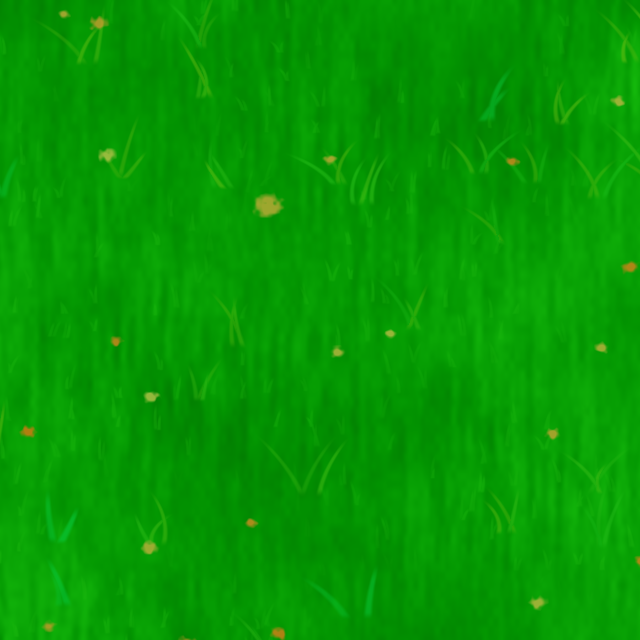
Give the GLSL for this texture, as a WebGL 2 fragment shader.

```glsl
#version 300 es
precision highp float;
// Soft painted meadow: cloudy green turf, upright streaks, thin grass tufts and tiny blossoms.

#define BASE_TONE 0.598
#define CLOUD_SCALE 3.2
#define CLOUD_DEPTH 0.25
#define STREAK_SCALE vec2(85.0, 13.0)
#define STREAK_DEPTH 0.085
#define GRAIN_DEPTH 0.035
#define FINE_CELLS 22.0
#define TUFT_CELLS 9.0
#define LEAF_CELLS 6.0
#define BLOSSOM_CELLS 7.0
#define BLOSSOM_CHANCE 0.32

uniform vec2 u_resolution;
out vec4 fragColor;

float hash(vec2 p) {
    vec3 q = fract(vec3(p.xyx) * 0.1031);
    q += dot(q, q.yzx + 33.33);
    return fract((q.x + q.y) * q.z);
}

float noise(vec2 p) {
    vec2 i = floor(p), f = fract(p);
    f = f * f * (3.0 - 2.0 * f);
    return mix(mix(hash(i), hash(i + vec2(1, 0)), f.x),
               mix(hash(i + vec2(0, 1)), hash(i + vec2(1, 1)), f.x), f.y);
}

float clouds(vec2 p) {
    float sum = 0.0, weight = 0.5;
    for (int i = 0; i < 4; i++) {
        sum += weight * noise(p);
        p = p * 2.03 + 17.3;
        weight *= 0.5;
    }
    return sum / 0.9375;
}

// Curved blades fanning from scattered roots: x = coverage, y = random hue.
vec2 tufts(vec2 p, float cells, float chance, int count, float width, float fan, float seed) {
    vec2 q = p * cells, home = floor(q), best = vec2(0.0);
    for (int y = -1; y <= 1; y++)
    for (int x = -1; x <= 1; x++) {
        vec2 cell = home + vec2(x, y), key = cell + seed;
        if (hash(key) > chance) continue;
        vec2 root = cell + vec2(hash(key + 3.1), 0.6 * hash(key + 7.7));
        for (int k = 0; k < count; k++) {
            vec2 id = key + 11.3 * float(k + 1);
            float tall = mix(0.4, 1.0, hash(id));
            vec2 d = q - root - vec2((hash(id + 1.9) - 0.5) * 0.45 * fan, 0.0);
            float t = d.y / tall;
            float lean = (hash(id + 4.3) - 0.5) * fan;
            float bend = (hash(id + 8.1) - 0.5) * fan * 1.3;
            float slope = (lean + 2.0 * bend * t) / tall;
            float dist = abs(d.x - lean * t - bend * t * t) / sqrt(1.0 + slope * slope);
            float w = width * cells * (1.15 - 0.6 * clamp(t, 0.0, 1.0));
            float ends = smoothstep(0.0, 0.15, t) * (1.0 - smoothstep(0.65, 1.0, t));
            float cover = (1.0 - smoothstep(0.15 * w, w, dist)) * ends;
            cover *= mix(0.45, 1.0, hash(id + 5.7));
            if (cover > best.x) best = vec2(cover, hash(id + 2.2));
        }
    }
    return best;
}

// Small soft flecks: x = coverage, y = random hue.
vec2 blossoms(vec2 p) {
    vec2 q = p * BLOSSOM_CELLS, home = floor(q), best = vec2(0.0);
    for (int y = -1; y <= 1; y++)
    for (int x = -1; x <= 1; x++) {
        vec2 cell = home + vec2(x, y), key = cell + 61.0;
        if (hash(key) > BLOSSOM_CHANCE) continue;
        vec2 d = q - cell - vec2(hash(key + 2.3), hash(key + 5.9));
        float size = mix(0.06, 0.09, hash(key + 9.1));
        size *= 1.0 + 0.9 * step(0.94, hash(key + 6.6));
        float ragged = 0.6 * (noise(q * 22.0) - 0.5);
        float r = length(d * vec2(0.85, 1.1)) / size + ragged;
        float cover = 1.0 - smoothstep(0.35, 1.1, r);
        if (cover > best.x) best = vec2(cover, hash(key + 1.4));
    }
    return best;
}

vec3 turf(float tone) {
    float light = smoothstep(0.56, 0.76, tone);
    return vec3(0.008 + 0.075 * light, tone, 0.003 + 0.045 * light);
}

void main() {
    vec2 p = gl_FragCoord.xy / min(u_resolution.x, u_resolution.y);

    // Turf tone
    float patches = noise(p * 5.0 + 40.0);
    float tone = BASE_TONE + CLOUD_DEPTH * (clouds(p * CLOUD_SCALE * vec2(0.85, 1.15) + 5.0) - 0.5);
    vec2 sway = vec2(0.012 * noise(p * 9.0), 0.0);
    float streak = noise((p + sway) * STREAK_SCALE) - 0.5;
    tone += STREAK_DEPTH * streak * mix(0.4, 1.3, patches);
    tone += GRAIN_DEPTH * (noise(p * vec2(120.0, 70.0)) - 0.5);
    vec3 color = turf(tone);

    // Faint upright grass, then brighter yellowish tufts
    vec2 fine = tufts(p, FINE_CELLS, 0.5, 2, 0.0045, 0.35, 13.0);
    color = mix(color, vec3(0.12, 0.73, 0.06), fine.x * 0.38 * smoothstep(0.25, 0.7, patches));
    vec2 tuft = tufts(p, TUFT_CELLS, 0.34, 3, 0.0055, 0.75, 29.0);
    vec3 straw = mix(vec3(0.10, 0.74, 0.10), vec3(0.42, 0.74, 0.06), tuft.y);
    color = mix(color, straw, tuft.x * 0.62);

    // Rare cool leaves
    vec2 leaf = tufts(p * 1.7, LEAF_CELLS, 0.05, 2, 0.014, 0.8, 47.0);
    color = mix(color, vec3(0.03, 0.76, 0.20), leaf.x * 0.75);

    // Blossoms
    vec2 bloom = blossoms(p);
    vec3 petal = mix(vec3(0.82, 0.45, 0.05), vec3(0.68, 0.76, 0.28), bloom.y);
    color = mix(color, petal, bloom.x * 0.85);

    fragColor = vec4(color, 1.0);
}
```
